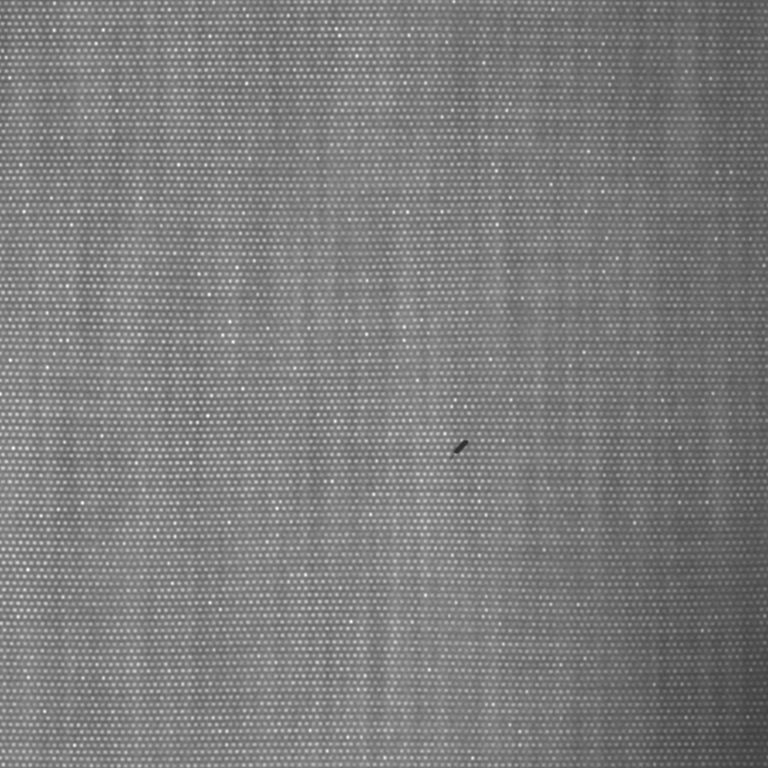
This texture is drawn by a Shadertoy shader. Its source:

```glsl
// Plain-woven grey cloth: rows of thread floats, staggered by half a repeat,
// shaded as rounded bumps. Gradient noise bends the threads and streaks them;
// hashes vary single floats and add glints. One dark fleck of lint lies on top.

#define ROWS 114.0              // thread rows up the canvas
#define FLOATS 112.0            // raised floats along each row
#define BASE_GREY 0.525         // cloth brightness in full light
#define ROW_DEPTH 0.13          // brightness of a row over its groove
#define FLOAT_DEPTH 0.21        // brightness of a float over its gap
#define FLOAT_VARIATION 0.16    // random change from float to float
#define STREAK_DEPTH 0.055      // uneven thread thickness
#define BEND 0.0045             // drift of the threads
#define GLINT_SHARE 0.025       // share of floats that catch the light
#define FLECK_POS vec2(0.598, 0.416)

const float TAU = 6.28318;

float hash(vec2 p) {
    vec3 q = fract(vec3(p.xyx) * 0.1031);
    q += dot(q, q.yzx + 33.33);
    return fract((q.x + q.y) * q.z);
}

float cornerSlope(vec2 cell, vec2 offset) {
    float angle = TAU * hash(cell);
    return dot(vec2(cos(angle), sin(angle)), offset);
}

// Gradient noise, roughly -0.7 to 0.7
float noise(vec2 p) {
    vec2 i = floor(p), f = fract(p);
    vec2 u = f * f * f * (f * (f * 6.0 - 15.0) + 10.0);
    vec2 e = vec2(1.0, 0.0);
    float low = mix(cornerSlope(i, f), cornerSlope(i + e.xy, f - e.xy), u.x);
    float high = mix(cornerSlope(i + e.yx, f - e.yx), cornerSlope(i + e.xx, f - e.xx), u.x);
    return mix(low, high, u.y);
}

float segmentDistance(vec2 p, vec2 a, vec2 b) {
    vec2 pa = p - a, ba = b - a;
    return length(pa - ba * clamp(dot(pa, ba) / dot(ba, ba), 0.0, 1.0));
}

// Broad light: fades to the right, most of all in the lower corner
float lighting(vec2 uv) {
    float rightFade = smoothstep(0.5, 1.08, uv.x);
    float corner = smoothstep(0.5, 0.0, length(uv - vec2(1.04, 0.0)));
    float topFade = smoothstep(0.6, 1.0, uv.y);
    return 1.0 - 0.24 * rightFade - 0.2 * corner - 0.05 * topFade
         + 0.05 * noise(uv * 3.0 + 4.0);
}

// Brightness change from the threads, around zero
float weave(vec2 p, float contrast) {
    float row = floor(p.y * ROWS);
    float along = p.x * FLOATS + 0.5 * mod(row, 2.0);
    vec2 id = vec2(floor(along), row);
    float ridge = 0.5 - 0.5 * cos(TAU * p.y * ROWS);
    float bump = 0.5 - 0.5 * cos(TAU * along);

    float relief = ROW_DEPTH * (ridge - 0.5) + FLOAT_DEPTH * ridge * (bump - 0.5);
    float variation = FLOAT_VARIATION * ridge * bump * (hash(id + 17.0) - 0.5);
    float glint = step(1.0 - GLINT_SHARE, hash(id + 71.0)) * ridge * bump * bump;
    return contrast * relief + variation + 0.2 * glint;
}

// Long thin streaks along both thread directions
float streaks(vec2 p) {
    float warp = noise(p * vec2(75.0, 4.0)) + 0.7 * noise(p * vec2(19.0, 1.5) + 9.0);
    float weft = noise(p * vec2(5.0, 90.0) + 31.0);
    return STREAK_DEPTH * (warp + 0.7 * weft);
}

// Coverage of the lint: a short slanted body with a thin curled tail
float fleck(vec2 uv, float pixel) {
    vec2 p = uv - FLECK_POS + 0.003 * noise(uv * 160.0);
    float body = segmentDistance(p, vec2(-0.003, -0.003), vec2(0.008, 0.008)) - 0.0035;
    float tail = segmentDistance(p, vec2(-0.012, -0.015), vec2(-0.004, -0.002)) - 0.0012;
    float soft = max(pixel, 0.002);
    return max(smoothstep(soft, -soft, body), 0.55 * smoothstep(soft, -soft, tail));
}

void mainImage(out vec4 fragColor, in vec2 fragCoord) {
    vec2 uv = fragCoord / iResolution.xy;
    float pixel = 1.0 / min(iResolution.x, iResolution.y);

    // Threads drift gently out of line
    vec2 bend = vec2(noise(uv * 3.5 + 12.0), noise(uv * 2.5 + 47.0));
    vec2 cloth = uv + BEND * bend;

    // Relief softens to the right and fades where pixels cannot resolve it
    float resolved = 1.0 - smoothstep(0.3, 0.6, pixel * max(ROWS, FLOATS));
    float patchiness = 1.0 + 0.5 * noise(uv * 6.0 + 23.0);
    float contrast = mix(1.15, 0.8, uv.x) * patchiness;

    float grey = BASE_GREY + resolved * weave(cloth, contrast) + streaks(cloth);
    grey += 0.05 * noise(uv * 210.0);
    grey *= lighting(uv);
    grey = mix(grey, 0.14, 0.85 * fleck(uv, pixel));
    fragColor = vec4(vec3(clamp(grey, 0.0, 1.0)), 1.0);
}
```
